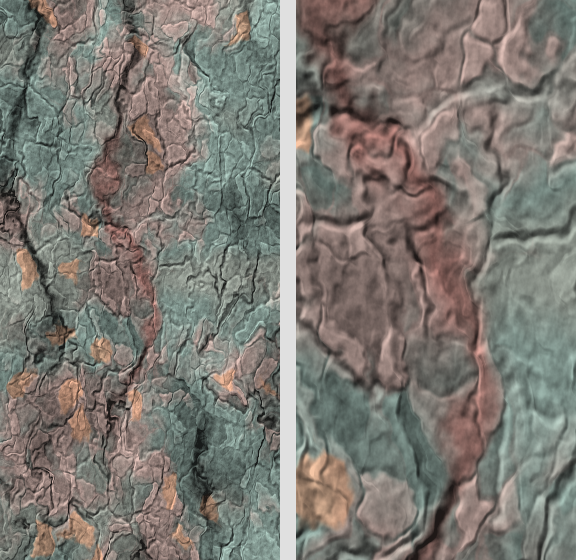
Left, the full canvas; right, a detail of the centre.
A WebGL 2 fragment shader for this texture:

```glsl
#version 300 es
precision highp float;
// Weathered conifer bark: overlapping flaky plates split by long upright fissures.
// Warped cells and terraced noise build a height field, which is shaded by slope
// and cavity, then tinted with grey-green lichen, pinkish wood and ochre scars.

uniform vec2 u_resolution;
out vec4 fragColor;

const vec2  BIG_PLATES   = vec2(9.0, 5.5);    // cells per canvas width
const vec2  SMALL_PLATES = vec2(23.0, 15.0);
const vec2  SCAR_CELLS   = vec2(12.0, 9.0);
const vec2  LIGHT_STEP   = vec2(-0.0020, 0.0038);
const float CAVITY_RADIUS = 0.012;
const float BASE_TONE    = 0.49;
const float SCAR_SHARE   = 0.09;
const vec3  LICHEN = vec3(0.965, 1.015, 0.955);
const vec3  TEAL   = vec3(0.89, 1.035, 0.985);
const vec3  WOOD   = vec3(1.12, 0.965, 0.92);
const vec3  RUST   = vec3(1.32, 0.89, 0.83);
const vec3  OCHRE  = vec3(1.30, 0.96, 0.76);

float hash(vec2 p) {
    vec3 q = fract(p.xyx * 0.1031);
    q += dot(q, q.yzx + 33.33);
    return fract((q.x + q.y) * q.z);
}

float noise(vec2 p) {
    vec2 i = floor(p), f = fract(p);
    f = f * f * (3.0 - 2.0 * f);
    return mix(mix(hash(i), hash(i + vec2(1, 0)), f.x),
               mix(hash(i + vec2(0, 1)), hash(i + vec2(1, 1)), f.x), f.y);
}

float fbm(vec2 p) {
    float sum = 0.0, amp = 0.533;
    for (int i = 0; i < 4; i++) {
        sum += amp * noise(p);
        p = mat2(1.6, 1.2, -1.2, 1.6) * p + 17.3;
        amp *= 0.5;
    }
    return sum;
}

// Cell pattern: x = distance to the border, y = random value of the cell
vec2 plates(vec2 p) {
    vec2 cell = floor(p);
    float nearest = 9.0, second = 9.0, id = 0.0;
    for (int y = -1; y <= 1; y++)
    for (int x = -1; x <= 1; x++) {
        vec2 c = cell + vec2(x, y);
        vec2 site = c + 0.1 + 0.8 * vec2(hash(c + 3.7), hash(c + 91.2));
        float d = distance(p, site);
        if (d < nearest) { second = nearest; nearest = d; id = hash(c + 47.1); }
        else second = min(second, d);
    }
    return vec2(second - nearest, id);
}

float terrace(float v, float steps) {
    v *= steps;
    return (floor(v) + smoothstep(0.65, 1.0, fract(v))) / steps;
}

// Ragged outlines: a broad sway plus a finer tear
vec2 warp(vec2 p) {
    vec2 sway = vec2(noise(p * 4.0 + 5.0), noise(p * 4.0 + 31.0)) - 0.5;
    vec2 tear = vec2(fbm(p * vec2(15, 11) + 8.0), fbm(p * vec2(15, 11) + 63.0)) - 0.5;
    return p + 0.09 * sway + 0.10 * tear;
}

// Long wandering grooves: x = depth, y = part belonging to the rusty middle one
vec2 fissures(vec2 p, vec2 w) {
    vec2 result = vec2(0);
    for (int i = 0; i < 3; i++) {
        float k = float(i);
        float centre = 0.09 + 0.36 * k + 0.20 * (noise(vec2(k * 7.3 + 2.0, p.y * 2.2)) - 0.5);
        float width = 0.012 + 0.028 * noise(vec2(k * 5.1 + 20.0, p.y * 5.0));
        float open = smoothstep(0.25, 0.6, noise(vec2(k * 9.7 + 40.0, p.y * 3.2)));
        float d = (w.x - centre) / width;
        float groove = exp(-d * d);
        result.x = max(result.x, groove * open);
        if (i == 1) result.y = groove * smoothstep(0.4, 0.8, p.y) * smoothstep(1.7, 1.4, p.y);
    }
    return result;
}

// Thin upright cracks along a contour of stretched noise
float cracks(vec2 w) {
    float line = smoothstep(0.035, 0.0, abs(fbm(w * vec2(7.0, 2.6) + 12.0) - 0.5));
    return line * smoothstep(0.4, 0.62, noise(w * vec2(6, 4) + 70.0));
}

float height(vec2 p) {
    vec2 w = warp(p);
    vec2 big = plates(w * BIG_PLATES), small = plates(w * SMALL_PLATES);
    float h = 0.42 * big.y * smoothstep(0.0, 0.16, big.x);
    h += 0.20 * small.y * smoothstep(0.0, 0.28, small.x);
    h += 0.45 * terrace(fbm(w * vec2(14, 8)), 8.0);
    h += 0.20 * fbm(p * vec2(62, 40));
    return h - 0.45 * fissures(p, w).x - 0.25 * cracks(w);
}

void main() {
    vec2 p = gl_FragCoord.xy / u_resolution.x;
    vec2 w = warp(p);

    // Relief: slope towards the light, and height against the surroundings
    float h = height(p), around = 0.0;
    for (int i = 0; i < 6; i++) {
        float a = float(i) * 1.0472;
        around += height(p + CAVITY_RADIUS * vec2(cos(a), sin(a))) / 6.0;
    }
    float slope = tanh(6.0 * (h - height(p + LIGHT_STEP)));
    float cavity = tanh(4.0 * (h - around));

    // Tone
    vec2 groove = fissures(p, w);
    vec2 flake = plates(w * SMALL_PLATES);
    float flakeShade = (flake.y - 0.5) * smoothstep(0.0, 0.2, flake.x);
    float tone = BASE_TONE + 0.17 * slope + 0.15 * cavity + 0.09 * flakeShade;
    tone += 0.40 * (fbm(w * vec2(6, 4) + 25.0) - 0.5);
    tone += 0.22 * (fbm(p * vec2(95, 75)) - 0.5);
    tone -= groove.x * mix(0.25, 0.12, groove.y) + 0.15 * cracks(w);

    // Tint: wood shows towards the middle, lichen towards the sides and top
    float side = abs(p.x - 0.47);
    float warm = 0.5 + 1.7 * (fbm(w * vec2(5, 4) + 50.0) - 0.5) + 0.3 * flakeShade;
    warm += 0.9 * (0.23 - side) - 0.2 * smoothstep(1.3, 2.0, p.y);
    float teal = smoothstep(0.35, 0.7, noise(w * 5.0 + 80.0) + 0.5 * side - 0.1);
    vec3 tint = mix(mix(LICHEN, TEAL, teal), WOOD, smoothstep(0.3, 0.75, warm));
    tint = mix(tint, RUST, 0.75 * groove.y);

    // Freshly bared ochre scars
    vec2 scar = plates(w * SCAR_CELLS + 6.4);
    float bare = step(1.0 - SCAR_SHARE, scar.y) * smoothstep(0.08, 0.3, scar.x);
    tint = mix(tint, OCHRE, 0.75 * bare);
    tone += 0.07 * bare;

    fragColor = vec4(clamp(tint * clamp(tone, 0.10, 0.80), 0.0, 1.0), 1.0);
}
```
